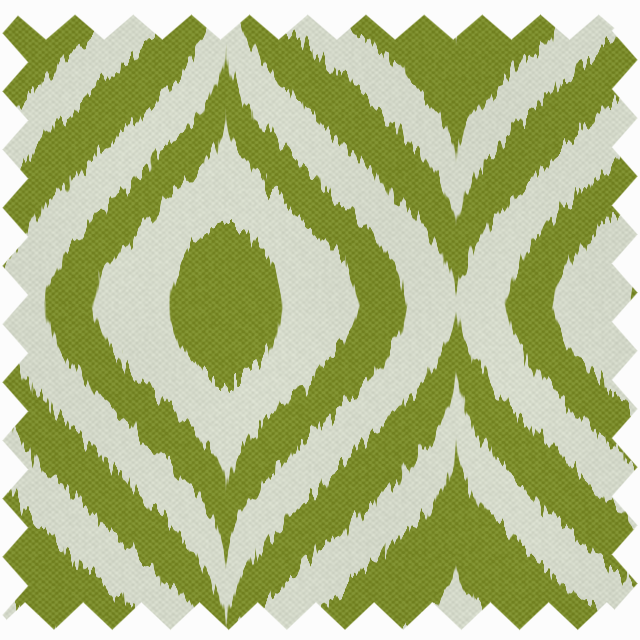
Give the GLSL for this pattern, as a Shadertoy shader.

```glsl
// Ikat ogee fabric swatch with ragged woven edges and a pinked zigzag border on white.
#define PERIOD vec2(0.719, 1.245)  // lattice of the ogees
#define CENTER vec2(0.353, 0.525)  // middle of the eyed ogee
#define TEETH 11.0                 // border teeth per side
#define WEAVE vec2(96.0, 110.0)    // thread repeats per canvas
#define FRAY 0.026                 // length of the ragged strands
#define LIGHT_CLOTH vec3(0.83, 0.85, 0.79)
#define GREEN_HIGH vec3(0.52, 0.59, 0.21)
#define GREEN_LOW vec3(0.44, 0.50, 0.12)
#define PAPER vec3(0.99)

const float PI = 3.14159265;

float hash(vec2 p) {
    return fract(sin(dot(p, vec2(127.1, 311.7))) * 43758.5453);
}

// Value noise that wraps after "cells" steps
float noise(vec2 uv, vec2 cells) {
    vec2 p = uv * cells, i = floor(p), f = fract(p);
    f = f * f * (3.0 - 2.0 * f);
    vec2 a = mod(i, cells), b = mod(i + 1.0, cells);
    return mix(mix(hash(a), hash(vec2(b.x, a.y)), f.x),
               mix(hash(vec2(a.x, b.y)), hash(b), f.x), f.y);
}

float cover(float inside, float px) {
    return smoothstep(-px, px, inside);
}

// Offset from the nearest lattice centre, folded into one quadrant
vec2 fold(vec2 p) {
    return abs(mod(p + 0.5 * PERIOD, PERIOD) - 0.5 * PERIOD);
}

// Positive inside a pointed ogee with the given half width and half height
float ogee(vec2 d, vec2 size) {
    float t = d.y / size.y;
    float bell = 0.5 + 0.5 * cos(PI * min(t, 1.0));
    return 0.75 * (size.x * mix(1.0 - t, bell, 0.85) - d.x);
}

// Positive inside the slightly pointed eye
float eye(vec2 d, vec2 size) {
    float t = d.y / size.y;
    return 0.8 * (size.x * (pow(max(1.0 - t * t, 0.0), 0.75) - 0.3 * max(t - 1.0, 0.0)) - d.x);
}

// Zigzag: 0 at a tooth tip, 1 in a notch
float zigzag(float x, float phase) {
    return 1.0 - abs(2.0 * fract(x * TEETH - phase) - 1.0);
}

// Positive inside the pinked outline
float swatch(vec2 uv) {
    float left = uv.x - 0.004 - 0.040 * zigzag(uv.y, 0.43);
    float right = 1.0 - uv.x - 0.004 - 0.040 * zigzag(uv.y, 0.97);
    float bottom = uv.y - 0.016 - 0.043 * zigzag(uv.x, 0.93);
    float top = 1.0 - uv.y - 0.023 - 0.039 * zigzag(uv.x, 0.29);
    return 0.72 * min(min(left, right), min(bottom, top));
}

void mainImage(out vec4 fragColor, in vec2 fragCoord) {
    vec2 uv = fragCoord / iResolution.xy;
    float px = 0.9 / min(iResolution.x, iResolution.y);

    // Strands slip along the warp and fray the outlines
    float slip = noise(uv, vec2(150.0, 26.0)) - 0.5
               + 0.8 * (noise(uv + 0.37, vec2(290.0, 40.0)) - 0.5);
    vec2 p = uv - CENTER + vec2(0.0, FRAY * slip);

    // Eyed ogee: light ring, green ring, light field, green eye
    vec2 d = fold(p);
    float light = cover(ogee(d, vec2(0.362, 0.505)), px)
                - cover(ogee(d, vec2(0.283, 0.395)), px)
                + cover(ogee(d, vec2(0.209, 0.293)), px)
                - cover(eye(d, vec2(0.088, 0.125)), px);

    // Half-drop ogee between them: light ring, green field, light core
    d = fold(p - 0.5 * PERIOD);
    light += cover(ogee(d, vec2(0.391, 0.505)), px)
           - cover(ogee(d, vec2(0.313, 0.395)), px)
           + cover(ogee(d, vec2(0.195, 0.206)), px);
    light = clamp(light, 0.0, 1.0);

    // Staggered weave with slight thread and tone variation
    vec2 thread = 2.0 * PI * uv * WEAVE;
    float weave = 0.5 + 0.5 * cos(thread.x) * cos(thread.y);
    float grain = noise(uv, vec2(256.0)) - 0.5;
    float tone = noise(uv, vec2(5.0)) - 0.5;
    float shade = clamp(0.5 + 1.3 * (weave - 0.5) + 0.5 * grain, 0.0, 1.0);
    vec3 green = mix(GREEN_LOW, GREEN_HIGH, shade);
    vec3 cloth = LIGHT_CLOTH + 0.06 * (weave - 0.5) + 0.03 * grain;
    vec3 color = mix(green, cloth, light) * (1.0 + 0.03 * tone);

    // Pinked edge over the paper
    color = mix(PAPER, color, cover(swatch(uv), px));
    fragColor = vec4(color, 1.0);
}
```
